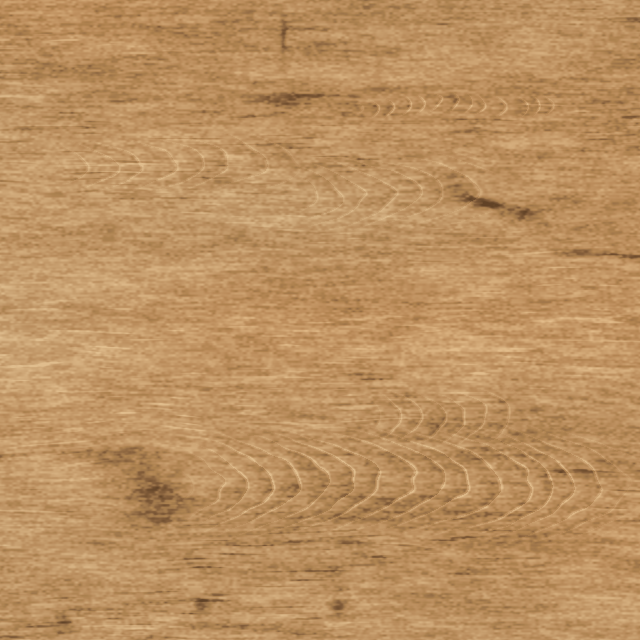
Write a Shadertoy shader that draws this texture.

```glsl
// Oak board with horizontal grain: staggered noise rows make the fibres,
// parabolic rings make the cathedral figure, soft ellipses make the knots.
// All parts add to one tone, in deviations from the mean, mapped to a colour ramp.

float hash(vec2 p) {
    return fract(sin(dot(p, vec2(127.1, 311.7))) * 43758.545);
}

// One row of smooth noise, shifted at random so that rows never line up
float rowNoise(float x, float row) {
    x += 37.0 * hash(vec2(row, 5.0));
    float cell = floor(x), f = x - cell;
    return mix(hash(vec2(cell, row)), hash(vec2(cell + 1.0, row)), f * f * (3.0 - 2.0 * f));
}

float noise(vec2 p) {
    float row = floor(p.y), f = p.y - row;
    return mix(rowNoise(p.x, row), rowNoise(p.x, row + 1.0), f * f * (3.0 - 2.0 * f));
}

// Noise centred on zero
float grain(vec2 p, vec2 scale) {
    return noise(p * scale + scale.yx) - 0.5;
}

float span(float a, float b, float t) {
    return clamp((t - a) / (b - a), 0.0, 1.0);
}

// Soft ellipse with a ragged edge
float blot(vec2 p, vec2 center, vec2 radius, float tilt) {
    vec2 d = p - center;
    d.y -= tilt * d.x;
    float ragged = 1.0 + 0.8 * grain(p, vec2(20, 45)) + 0.5 * grain(p, vec2(60, 140));
    float r = length(d / radius) * ragged;
    return exp(-1.6 * r * r);
}

// Pushes the grain lines apart around a knot
float bend(vec2 p, vec2 center, vec2 radius) {
    vec2 d = (p - center) / radius;
    return -0.45 * (p.y - center.y) * exp(-dot(d, d));
}

// Nested arcs bulging to the right: thin pale rims with a shaded inner side
float figure(vec2 p, vec2 center, vec2 extent, float curve, float rings) {
    vec2 d = p - center;
    d.y += 0.016 * grain(p, vec2(9, 5));
    float wobble = 0.024 * grain(p, vec2(8, 18)) + 0.012 * grain(p, vec2(30, 60));
    float phase = (d.x + curve * d.y * d.y + wobble) * rings;
    phase += 1.2 * grain(vec2(phase, 0.0), vec2(0.5, 1.0));
    float soft = fwidth(phase);
    float saw = fract(phase);
    float rim = 1.0 - smoothstep(0.02, 0.06 + soft, min(saw, 1.0 - saw));
    float detail = 1.0 - smoothstep(0.35, 0.9, soft);
    float broken = 0.25 + 0.75 * smoothstep(0.2, 0.6, noise(p * vec2(40, 70)));
    vec2 e = abs(d) / extent;
    float mask = (1.0 - smoothstep(0.7, 1.05, e.x)) * exp(-e.y * e.y * e.y);
    return mask * detail * (2.5 * rim * broken + 1.9 * (0.5 - saw) - 0.4);
}

// Broad bands, fibres and pores
float fibres(vec2 p, vec2 uv) {
    float tone = 1.5 * grain(p, vec2(1.5, 8));
    tone += 1.2 * grain(p, vec2(4, 26));
    tone += 1.0 * grain(p, vec2(9, 75));
    tone += 0.9 * grain(p, vec2(30, 110));
    tone += 1.9 * grain(p, vec2(22, 240));
    tone += 2.3 * grain(uv, vec2(170, 290));
    return tone;
}

// Sparse thin dashes gathered in patches
float dashes(vec2 p, vec2 scale, vec2 patches) {
    float place = smoothstep(0.35, 0.75, noise(p * patches + 7.0));
    return place * smoothstep(0.7, 0.92, noise(p * scale + 31.0));
}

// Dark marks, large and small
float knots(vec2 p) {
    float dark = 2.3 * blot(p, vec2(0.235, 0.248), vec2(0.085, 0.045), -0.35);
    dark += 2.2 * blot(p, vec2(0.145, 0.285), vec2(0.060, 0.017), -0.10);
    dark += 1.2 * blot(p, vec2(0.235, 0.215), vec2(0.030, 0.050), 0.0);
    dark += 2.5 * blot(p, vec2(0.460, 0.846), vec2(0.095, 0.013), 0.12);
    dark += 3.0 * blot(p, vec2(0.760, 0.682), vec2(0.060, 0.010), -0.28);
    dark += 1.5 * blot(p, vec2(0.770, 0.680), vec2(0.150, 0.033), -0.25);
    dark += 3.8 * blot(p, vec2(0.975, 0.600), vec2(0.080, 0.006), -0.06);
    dark += 2.4 * blot(p, vec2(0.443, 0.940), vec2(0.006, 0.036), 0.0);
    dark += 2.0 * blot(p, vec2(0.370, 0.020), vec2(0.080, 0.006), -0.03);
    // Pin knots along the lower edge
    for (float i = 0.0; i < 3.0; i++) {
        vec2 spot = vec2(0.10 + 0.215 * i, 0.025 + 0.04 * hash(vec2(i, 3.0)));
        float size = 0.013 + 0.007 * hash(vec2(i, 8.0));
        dark += 3.2 * blot(p, spot, vec2(size, size), 0.0);
    }
    return dark;
}

// Dark brown to pale tan
vec3 oak(float t) {
    vec3 c = mix(vec3(0.38, 0.26, 0.15), vec3(0.52, 0.37, 0.23), span(-4.4, -2.7, t));
    c = mix(c, vec3(0.62, 0.46, 0.29), span(-2.7, -1.9, t));
    c = mix(c, vec3(0.68, 0.51, 0.31), span(-1.9, -1.15, t));
    c = mix(c, vec3(0.73, 0.55, 0.36), span(-1.15, -0.4, t));
    c = mix(c, vec3(0.76, 0.59, 0.40), span(-0.4, 0.35, t));
    c = mix(c, vec3(0.80, 0.64, 0.45), span(0.35, 1.25, t));
    return mix(c, vec3(0.88, 0.74, 0.55), span(1.25, 3.2, t));
}

void mainImage(out vec4 fragColor, in vec2 fragCoord) {
    vec2 uv = fragCoord / iResolution.xy;
    vec2 p = uv;
    p.y += 0.022 * grain(uv, vec2(3, 3)) + 0.007 * grain(uv, vec2(10, 9));
    p.y += bend(uv, vec2(0.22, 0.25), vec2(0.16, 0.08));
    p.y += bend(uv, vec2(0.76, 0.68), vec2(0.15, 0.05));
    float tone = 0.22 + fibres(p, uv);
    tone += figure(uv, vec2(0.64, 0.245), vec2(0.36, 0.068), 20.0, 23.0);
    tone += 0.7 * figure(uv, vec2(0.70, 0.345), vec2(0.12, 0.035), 30.0, 30.0);
    tone += 0.6 * figure(uv, vec2(0.28, 0.745), vec2(0.20, 0.035), 45.0, 22.0);
    tone += 0.6 * figure(uv, vec2(0.62, 0.700), vec2(0.16, 0.050), 35.0, 24.0);
    tone += 0.8 * figure(uv, vec2(0.72, 0.835), vec2(0.17, 0.013), 60.0, 38.0);
    tone += 1.5 * dashes(p, vec2(20, 220), vec2(3, 11));
    tone -= 1.6 * dashes(p + 0.37, vec2(13, 210), vec2(3, 12));
    tone -= knots(uv);
    // Slow drift between reddish and yellowish wood
    vec3 tint = 1.0 + grain(uv, vec2(2, 6)) * vec3(0.02, -0.01, -0.04);
    fragColor = vec4(oak(tone) * tint, 1.0);
}
```
